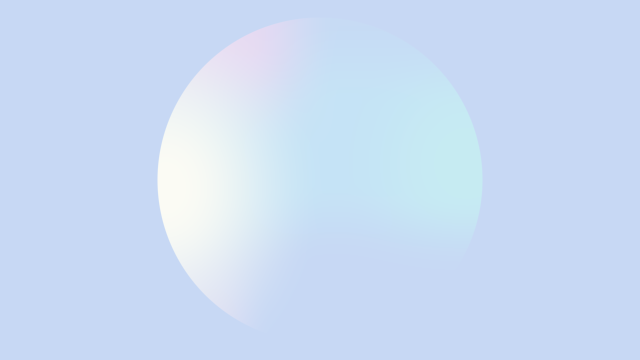
This background is drawn by a WebGL 2 fragment shader. Its source:

```glsl
#version 300 es
precision highp float;

#define DISC_RADIUS 0.4514
#define BASE vec3(0.780, 0.848, 0.957)
#define SKY vec3(0.774, 0.891, 0.963)
#define MINT vec3(0.775, 0.922, 0.950)
#define PINK vec3(0.900, 0.855, 0.950)
#define CREAM vec3(0.984, 0.984, 0.955)

uniform vec2 u_resolution;
out vec4 fragColor;

// Soft elliptical glow: 1 inside the core, 0 at the given radii.
float glow(vec2 p, vec2 center, vec2 radii, float core) {
    return 1.0 - smoothstep(core, 1.0, length((p - center) / radii));
}

vec3 discColor(vec2 q) {
    // Cool side: sky turning to mint, sinking into the base below and above
    float dip = (q.x - 0.1) / 0.4;
    float rise = q.y - 0.1 * exp(-dip * dip);
    float skyAmount = smoothstep(-0.6, -0.1, rise)
                    * (1.0 - 0.8 * smoothstep(0.45, 1.05, q.y));
    float mintAmount = glow(q, vec2(0.9, 0.1), vec2(0.78, 0.88), 0.1);
    vec3 color = mix(BASE, mix(SKY, MINT, mintAmount), skyAmount);

    // Pink along the upper left, with a faint echo at the lower left
    float upper = smoothstep(0.15, 0.85, q.y)
                * (1.0 - smoothstep(-0.45, 0.12, q.x));
    float lower = smoothstep(0.35, 0.9, -q.y)
                * (1.0 - smoothstep(-0.65, -0.3, q.x));
    color = mix(color, PINK, clamp(upper + 0.5 * lower, 0.0, 1.0));

    // Warm light on the left rim
    float creamAmount = glow(q, vec2(-0.95, -0.05), vec2(0.98, 1.25), 0.08);
    return mix(color, CREAM, creamAmount);
}

void main() {
    vec2 p = (gl_FragCoord.xy - 0.5 * u_resolution) / u_resolution.y;
    float pixel = 1.0 / u_resolution.y;
    float edge = length(p) - DISC_RADIUS;
    float mask = 1.0 - smoothstep(-0.75 * pixel, 0.75 * pixel, edge);
    fragColor = vec4(mix(BASE, discColor(p / DISC_RADIUS), mask), 1.0);
}
```
